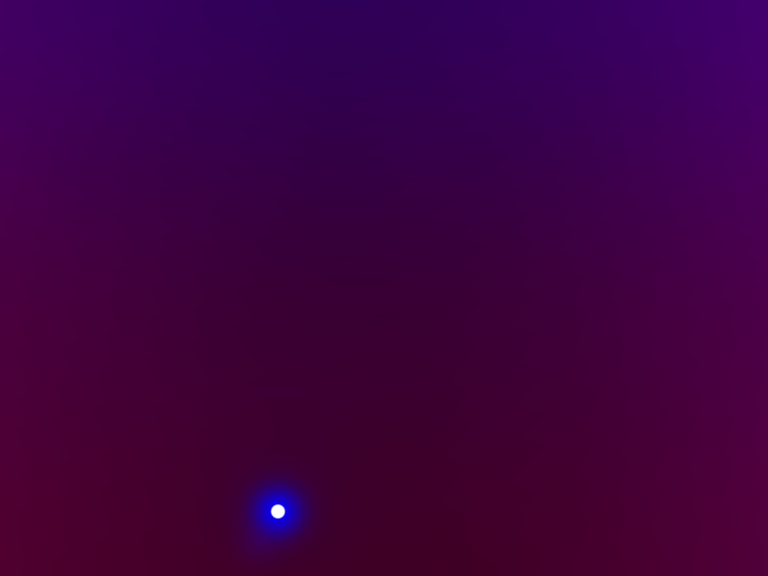
A Shadertoy shader for this background:

```glsl
// A dusky violet-to-maroon sky with a small white sun in a blue halo.

const vec3 ZENITH  = vec3(0.185, 0.0, 0.345);
const vec3 MIDDLE  = vec3(0.220, 0.0, 0.205);
const vec3 HORIZON = vec3(0.245, 0.0, 0.140);
const vec3 HALO    = vec3(0.03, 0.0, 0.98);

float hash(vec2 p) {
    return fract(sin(dot(p, vec2(127.1, 311.7))) * 43758.5453);
}

float noise(vec2 p) {
    vec2 cell = floor(p);
    vec2 f = fract(p);
    f = f * f * (3.0 - 2.0 * f);
    return mix(mix(hash(cell), hash(cell + vec2(1.0, 0.0)), f.x),
               mix(hash(cell + vec2(0.0, 1.0)), hash(cell + 1.0), f.x), f.y);
}

// Vertical gradient that brightens towards both side edges
vec3 sky(vec2 uv) {
    vec3 upper = mix(MIDDLE, ZENITH, smoothstep(0.42, 1.05, uv.y));
    vec3 color = mix(HORIZON, upper, smoothstep(-0.05, 0.58, uv.y));
    float left = pow(max(1.0 - uv.x / 0.45, 0.0), 1.6);
    float right = pow(max((uv.x - 0.5) / 0.5, 0.0), 1.6);
    color += left * vec3(0.070, 0.0, 0.045);
    color += right * vec3(0.075, 0.0, 0.085);
    return color;
}

// Soft bell falloff around a center, with a radius per axis
float bell(vec2 p, vec2 center, vec2 radius) {
    vec2 q = (p - center) / radius;
    return exp(-dot(q, q));
}

// Thin curved reflection, fading towards its ends
float arc(vec2 p, vec2 top, float halfWidth) {
    vec2 q = p - top;
    float offset = q.y + 1.2 * q.x * q.x;
    return bell(vec2(q.x, offset), vec2(0.0), vec2(halfWidth, 0.005));
}

void mainImage(out vec4 fragColor, in vec2 fragCoord) {
    vec2 uv = fragCoord / iResolution.xy;
    vec2 p = fragCoord / iResolution.y;
    float aspect = iResolution.x / iResolution.y;
    vec2 sun = vec2(0.362 * aspect, 0.112);

    vec3 color = sky(uv);
    color += (noise(p * 7.0) - 0.5) * vec3(0.006, 0.0, 0.008);

    // Faint lens reflections
    color.b += 0.035 * arc(p, sun + vec2(0.005, 0.208), 0.05);
    color.b += 0.10 * bell(p, sun - vec2(0.035, 0.055), vec2(0.035));

    // Blue halo: a dense core and a wide veil
    float d = length(p - sun);
    float core = exp(-pow(d / 0.038, 2.0));
    float veil = 0.24 * exp(-d / 0.045);
    color = mix(color, HALO, clamp(core + veil * (1.0 - core), 0.0, 1.0));

    // White solar disc
    float edge = 1.2 / iResolution.y;
    float disc = 1.0 - smoothstep(0.012 - edge, 0.012 + edge, d);
    color = mix(color, vec3(1.0), disc);

    fragColor = vec4(color, 1.0);
}
```
